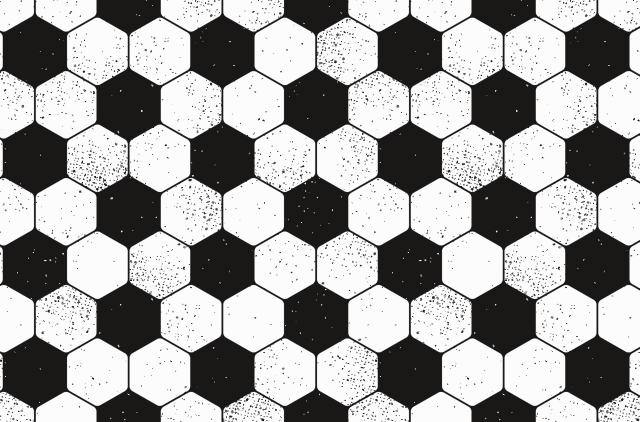
A Shadertoy shader for this pattern:

```glsl
// Football-panel hexagons: seven full rows of pointy-top cells, one in three dark.
// The nearest cell centre is found per pixel, a rounded hexagon is cut from the ink,
// and jittered grids of specks wear each cell with its own density and lean.

const vec3 INK = vec3(0.10, 0.09, 0.09);
const vec3 PAPER = vec3(0.99);
const float PITCH = 0.1481;              // cell spacing across, in canvas heights
const float ROW_STEP = 0.1267;           // cell spacing up
const vec2 ORIGIN = vec2(0.0827, 0.1181); // centre of the first dark cell
const float GAP = 0.0042;                // line width between pale cells
const float CORNER = 0.014;              // corner radius of a pale cell
const float WEAR_PERIOD = 6.0;           // columns before the wear repeats
const float FINE = 0.0078;               // speck grid spacings
const float COARSE = 0.0128;
const float GRAIN_TILT = 0.25;           // angle of the speck rows
const float TAU = 6.2831853;

float hash(vec2 p) {
    return fract(sin(dot(p, vec2(127.1, 311.7))) * 43758.5453);
}

float noise(vec2 p) {
    vec2 i = floor(p), f = fract(p);
    f = f * f * (3.0 - 2.0 * f);
    return mix(mix(hash(i), hash(i + vec2(1, 0)), f.x),
               mix(hash(i + vec2(0, 1)), hash(i + vec2(1, 1)), f.x), f.y);
}

mat2 rotation(float a) {
    return mat2(cos(a), sin(a), -sin(a), cos(a));
}

// Signed distance to a pointy-top hexagon of the given apothem
float hexagon(vec2 p, float apothem) {
    const vec3 k = vec3(-0.8660254, 0.5, 0.5773503);
    p = abs(p.yx);
    p -= 2.0 * min(dot(k.xy, p), 0.0) * k.xy;
    p -= vec2(clamp(p.x, -k.z * apothem, k.z * apothem), apothem);
    return length(p) * sign(p.y);
}

// Chance of a speck at a point of a cell
float wearAt(vec2 p, float seed, bool dark) {
    float patches = noise(p * 38.0 + seed);
    if (dark) return 0.06 * patches;
    float amount = pow(hash(vec2(seed, 3.7)), 1.7);
    float angle = TAU * hash(vec2(seed, 8.3));
    float lean = dot(p, vec2(cos(angle), sin(angle))) / (0.5 * PITCH);
    float ramp = smoothstep(-0.8, 0.9, lean + 0.9 * (patches - 0.5));
    return 0.025 + 0.10 * amount + 0.85 * amount * ramp;
}

// Coverage of one grid of ragged specks
float specks(vec2 p, float spacing, float seed, bool dark, float aa) {
    mat2 tilt = rotation(GRAIN_TILT);
    vec2 g = tilt * p / spacing;
    vec2 site = floor(g);
    vec2 key = site + floor(seed) * vec2(1.3, 2.9) + spacing * 900.0;
    float wear = wearAt((site + 0.5) * spacing * tilt, seed, dark);
    if (spacing > FINE) wear *= 0.15 + 0.75 * wear;

    vec2 jitter = vec2(hash(key + 5.1), hash(key + 9.4)) - 0.5;
    vec2 d = rotation(TAU * hash(key + 2.6)) * (g - site - 0.5 - 0.4 * jitter);
    d.y *= 1.0 + 0.9 * hash(key + 7.7);
    float radius = mix(0.12, 0.27, hash(key + 4.2)) + 0.06 * wear;
    float ragged = 0.12 * (noise(p * 700.0 + seed) - 0.5);
    float edge = (length(d) + ragged - radius) * spacing;
    float strength = mix(0.45, 1.0, hash(key + 6.5));
    return smoothstep(aa, -aa, edge) * step(hash(key), wear) * strength;
}

void mainImage(out vec4 fragColor, in vec2 fragCoord) {
    float aa = 0.7 / iResolution.y;
    vec2 uv = fragCoord / iResolution.y - ORIGIN;
    float stretch = PITCH * 0.8660254 / ROW_STEP; // makes the cells regular

    // Nearest cell among the two adjoining rows
    vec2 cell = vec2(0.0), p = vec2(10.0);
    for (int i = 0; i < 2; i++) {
        float row = floor(uv.y / ROW_STEP) + float(i);
        float shift = 0.5 * mod(row, 2.0);
        float column = floor(uv.x / PITCH - shift + 0.5);
        vec2 offset = uv - vec2((column + shift) * PITCH, row * ROW_STEP);
        offset.y *= stretch;
        if (dot(offset, offset) < dot(p, p)) {
            p = offset;
            cell = vec2(column, row);
        }
    }

    // Every third cell is dark, shifted by one on odd rows
    bool dark = mod(cell.x - mod(cell.y, 2.0) + 0.5, 3.0) < 1.0;
    float seed = 100.0 * hash(vec2(mod(cell.x, WEAR_PERIOD), cell.y) + 1.7);

    float apothem = 0.5 * (PITCH - GAP);
    float panel = hexagon(p, apothem - CORNER) - CORNER;
    float pale = dark ? 0.0 : smoothstep(aa, -aa, panel);

    // Wear: ink on pale cells, paper showing through dark ones
    float wear = max(specks(p, FINE, seed, dark, aa),
                     specks(p, COARSE, seed, dark, aa));
    pale = dark ? wear : pale * (1.0 - wear);

    fragColor = vec4(mix(INK, PAPER, pale), 1.0);
}
```
